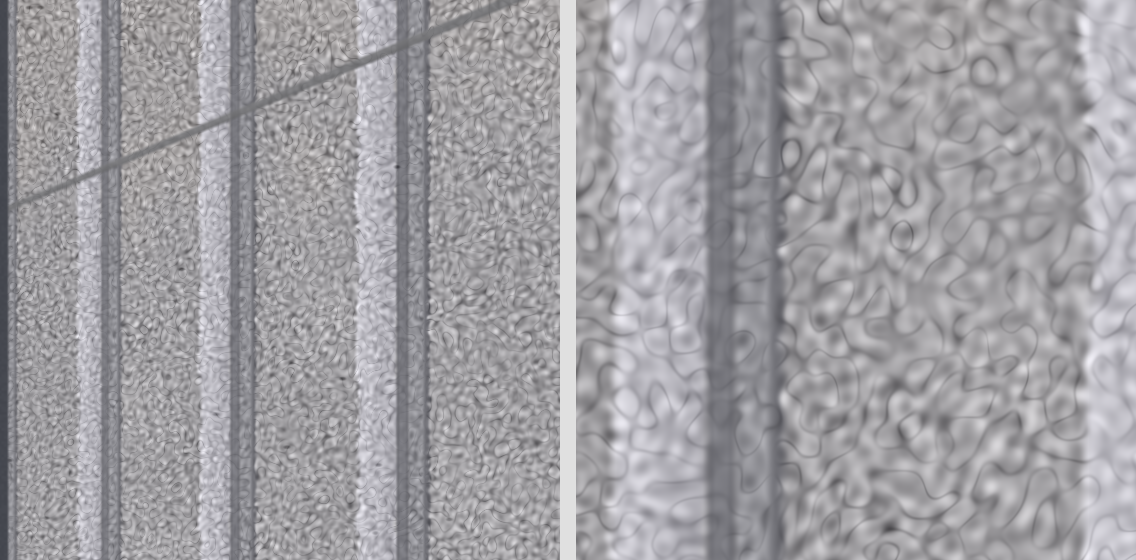
Left: the whole. Right: its middle third, enlarged.
Reproduce this texture procedurally as a three.js fragment shader.

```glsl
// Rough grey wall cladding in perspective: upright ribs spread geometrically to the right,
// each with a pale face, a dark groove and a shadow line; a sloping seam crosses them.
// The grain layers sine waves in many directions, with thin dark creases on their contours.
varying vec2 vUv;

// Rib layout: groove k lies at START + SPREAD * (RATIO^k - 1)
const float START = 0.008;
const float SPREAD = 0.62;
const float RATIO = 1.29;
const float LAST_FACE = 3.6;
// Rib profile, as fractions of one repeat measured from the groove
const float FACE_LEFT = -0.245;
const float GROOVE_HALF = 0.031;
const float LINE_AT = 0.126;
const float LINE_HALF = 0.014;
const float SOFT = 0.0036;
// Seam: height at the left edge, slope
const float SEAM_Y = 0.622;
const float SEAM_SLOPE = 0.414;
const float EDGE_WIDTH = 0.0145;
// Grain
const int WAVES = 32;
const float GRAIN_FREQ = 350.0;
const float CREASE_SCALE = 0.62;
const float CREASE_SHARPNESS = 6.0;
const float GRAIN_DEPTH = 0.078;

const vec3 PANEL = vec3(0.627, 0.621, 0.633);
const vec3 WARM = vec3(0.630, 0.608, 0.594);
const vec3 FACE_LIT = vec3(0.820, 0.815, 0.845);
const vec3 FACE_DIM = vec3(0.665, 0.660, 0.690);
const vec3 STRIP = vec3(0.565, 0.565, 0.587);
const vec3 GROOVE = vec3(0.475, 0.475, 0.500);
const vec3 SHADOW = vec3(0.415, 0.415, 0.440);
const vec3 SEAM = vec3(0.465, 0.465, 0.475);
const vec3 DARK_EDGE = vec3(0.270, 0.280, 0.310);

float hash(vec2 p) {
  return fract(sin(dot(p, vec2(127.1, 311.7))) * 4375.85);
}

float valueNoise(vec2 p) {
  vec2 i = floor(p), f = fract(p);
  f = f * f * (3.0 - 2.0 * f);
  return mix(mix(hash(i), hash(i + vec2(1.0, 0.0)), f.x),
             mix(hash(i + vec2(0.0, 1.0)), hash(i + vec2(1.0, 1.0)), f.x), f.y);
}

// Soft-edged band from a to b
float band(float x, float a, float b, float soft) {
  return smoothstep(a - soft, a + soft, x) * (1.0 - smoothstep(b - soft, b + soft, x));
}

// Soft waves (x) and thin creases along the zero contours of longer waves (y)
vec2 wormGrain(vec2 p) {
  vec2 sum = vec2(0.0);
  for (int i = 0; i < WAVES; i++) {
    float k = float(i);
    float angle = k * 2.39996;
    float freq = GRAIN_FREQ * mix(0.45, 1.6, hash(vec2(k, 3.0)));
    float phase = dot(p, vec2(cos(angle), sin(angle))) * freq;
    float shift = 6.2832 * hash(vec2(k, 9.0));
    sum += sin(vec2(phase + shift, phase * CREASE_SCALE + 2.3 * shift));
  }
  sum /= sqrt(0.5 * float(WAVES));
  return vec2(sum.x, exp(-CREASE_SHARPNESS * sum.y * sum.y));
}

// Scattered dark pits, one candidate per cell
float pits(vec2 p) {
  vec2 cell = floor(p * 32.0);
  vec2 offset = 0.3 + 0.4 * vec2(hash(cell + 5.0), hash(cell + 17.0));
  vec2 d = (fract(p * 32.0) - offset) * vec2(0.8, 1.4);
  return step(0.982, hash(cell)) * (1.0 - smoothstep(0.04, 0.22, length(d)));
}

void main() {
  vec2 p = vUv;

  // Grain grows gently to the right through a polar map, bent by slow noise
  vec2 fromPole = p - vec2(-2.0, 0.5);
  vec2 q = 2.5 * vec2(log(length(fromPole)), atan(fromPole.y, fromPole.x));
  q += 0.012 * vec2(valueNoise(p * 24.0), valueNoise(p * 24.0 + 40.0));
  vec2 worm = wormGrain(q);
  float patches = valueNoise(p * 38.0);
  float grain = 0.72 * worm.x - (0.6 + 1.2 * patches) * (worm.y - 0.28);
  float fine = valueNoise(p * 210.0) - 0.5;
  float mottle = valueNoise(p * vec2(9.0, 7.0)) + 0.5 * valueNoise(p * 26.0) - 0.75;

  // Position within the rib repeat
  float along = log(max(1.0 + (p.x - START) / SPREAD, 0.01)) / log(RATIO);
  float f = along - floor(along + 0.5);
  float repeatWidth = (p.x - START + SPREAD) * log(RATIO);
  float soft = SOFT / repeatWidth;

  // Panel with faint warm staining towards the upper left
  float stain = smoothstep(0.3, 0.9, p.y - 0.4 * p.x + 0.5 * mottle);
  vec3 color = mix(PANEL, WARM, 0.5 * stain) + 0.04 * mottle;
  float depth = GRAIN_DEPTH * (0.8 + 0.4 * valueNoise(p * 17.0));

  // Pale face with a wavy, brightest left edge, then strip, groove and shadow line
  float ragged = f + 0.004 * grain + 0.03 * (valueNoise(vec2(p.y * 32.0, 2.0)) - 0.5);
  float onWall = step(along, LAST_FACE);
  float face = onWall * band(ragged, FACE_LEFT, -GROOVE_HALF, soft * 1.5);
  float across = clamp((f - FACE_LEFT) / (-GROOVE_HALF - FACE_LEFT), 0.0, 1.0);
  float strip = band(f, GROOVE_HALF, LINE_AT, soft);
  float groove = band(f, -GROOVE_HALF, GROOVE_HALF, soft);
  float line = band(f + 0.004 * grain, LINE_AT - LINE_HALF, LINE_AT + LINE_HALF, soft);
  color -= 0.035 * onWall * band(ragged, FACE_LEFT - 0.035, FACE_LEFT, soft * 1.5);
  color = mix(color, mix(FACE_LIT, FACE_DIM, sqrt(across)), face);
  color = mix(color, STRIP, strip);
  vec3 grooveColor = GROOVE - 0.06 * smoothstep(0.3, 1.0, abs(f) / GROOVE_HALF);
  color = mix(color, grooveColor, groove);
  color = mix(color, SHADOW, 0.9 * line);
  depth *= 1.0 - 0.2 * face - 0.3 * strip - 0.75 * groove - 0.45 * line;

  // Sloping seam, wider to the right
  float rise = (p.y - SEAM_Y - SEAM_SLOPE * p.x) / sqrt(1.0 + SEAM_SLOPE * SEAM_SLOPE);
  float seamHalf = mix(0.005, 0.009, p.x);
  float seam = band(rise, -seamHalf, seamHalf, SOFT);
  color = mix(color, SEAM + 0.03 * rise / seamHalf - 0.03 * groove, 0.95 * seam);
  depth *= 1.0 - 0.75 * seam;

  color += depth * (grain + 0.4 * fine) - 0.2 * pits(p) * (1.0 - seam);
  float edge = 1.0 - smoothstep(EDGE_WIDTH - SOFT, EDGE_WIDTH + SOFT, p.x);
  color = mix(color, DARK_EDGE + 0.02 * fine, edge);
  gl_FragColor = vec4(clamp(color, 0.0, 1.0), 1.0);
}
```
